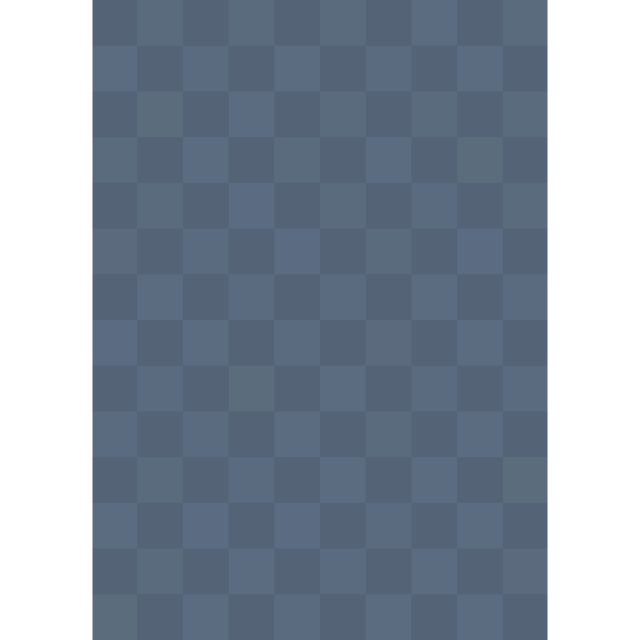
Write a WebGL 1 fragment shader that draws this pattern.

```glsl
precision highp float;
// A slate checkerboard panel, 10 columns by 14 rows, centred between white margins.
// Smoothed square waves along each axis multiply into the checks, and a hash
// shifts the tint of each light check slightly between blue and grey green.

uniform vec2 u_resolution;

float hash(vec2 cell) {
  vec3 p = fract(vec3(cell.xyx) * 0.1031);
  p += dot(p, p.yzx + 33.33);
  return fract((p.x + p.y) * p.z);
}

// +1 on even cells and -1 on odd ones, with edges one pixel wide
vec2 squareWave(vec2 grid, vec2 pixel) {
  vec2 ramp = 0.5 - abs(mod(grid + 0.5, 2.0) - 1.0);
  return clamp(2.0 * ramp / pixel, -1.0, 1.0);
}

void main() {
  vec2 uv = gl_FragCoord.xy / u_resolution;

  // Square cells: 14 fill the height, 10 span the panel
  vec2 grid = vec2((uv.x - 0.5) * 14.0 + 5.0, uv.y * 14.0);
  vec2 wave = squareWave(grid, 14.0 / u_resolution);
  float light = 0.5 + 0.5 * wave.x * wave.y;

  // Faint tint variation between the light checks
  vec3 lightSlate = mix(vec3(0.357, 0.422, 0.490), vec3(0.357, 0.418, 0.505),
                        hash(floor(grid)));
  vec3 slate = mix(vec3(0.331, 0.390, 0.459), lightSlate, light);

  // White margins left and right
  float inside = clamp((0.3555 - abs(uv.x - 0.5)) * u_resolution.x + 0.5, 0.0, 1.0);
  gl_FragColor = vec4(mix(vec3(1.0), slate, inside), 1.0);
}
```
